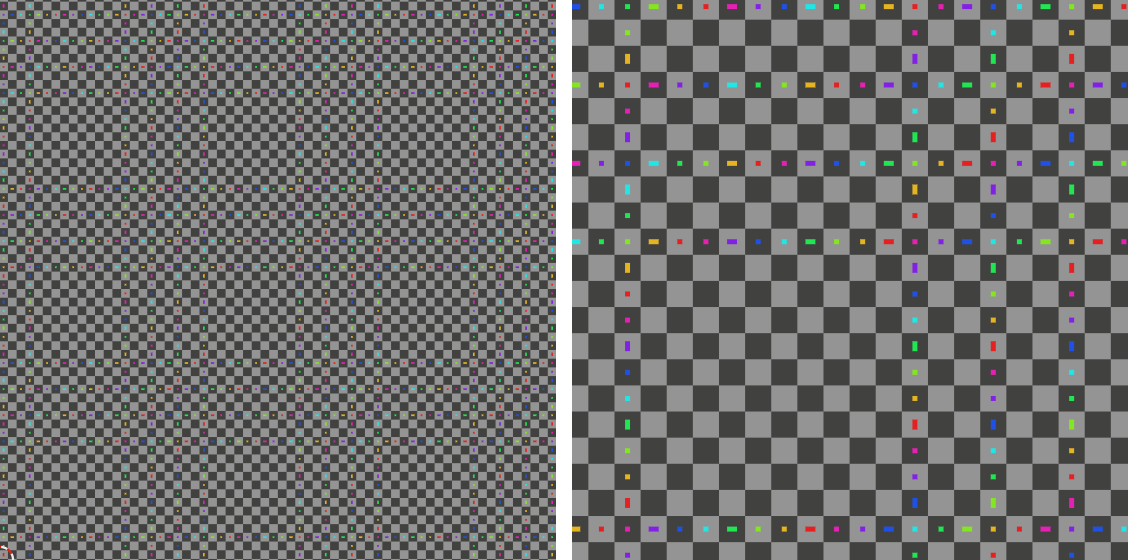
Left: the whole. Right: its middle third, enlarged.
A Shadertoy shader for this pattern:

```glsl
// Two-grey checkerboard with tiny rainbow marks along selected rows and columns.
// Marked lanes and stretched marks repeat every 20 cells; the hue steps along
// the diagonals in eighths. A small striped arc sits in the lower left corner.

const float CELLS_DOWN = 64.31;             // cells per canvas height
const vec2 GRID_SHIFT = vec2(0.09, -0.12);  // grid phase, in cells
const int PERIOD = 20;                      // cells per repeat of the lanes
const int LANE_STEP = 3;                    // cells between lanes in a group
const int GROUP_SPAN = 10;                  // cells covered by one lane group
const int HUES = 8;
const vec3 DARK = vec3(0.255, 0.255, 0.25);
const vec3 LIGHT = vec3(0.58);
const float MARK_HALF = 0.095;              // short half side of a mark
const float MARK_LONG = 0.19;               // long half side of a mark
const float MARK_VALUE = 0.9;
const float MARK_SATURATION = 0.86;
const float ARC_RADIUS = 1.5;
const float ARC_HALF_WIDTH = 0.13;
const float ARC_STRIPES = 10.0;             // stripe phase per quarter turn
const vec3 ARC_RED = vec3(0.9, 0.13, 0.08);
const vec3 ARC_WHITE = vec3(0.93);

float coverage(float dist, float pixel) {
    return clamp(0.5 - dist / pixel, 0.0, 1.0);
}

float boxDistance(vec2 p, vec2 halfSize) {
    vec2 d = abs(p) - halfSize;
    return length(max(d, 0.0)) + min(max(d.x, d.y), 0.0);
}

vec3 hueColor(float hue) {
    vec3 rgb = clamp(abs(mod(hue * 6.0 + vec3(0.0, 4.0, 2.0), 6.0) - 3.0) - 1.0, 0.0, 1.0);
    return MARK_VALUE * mix(vec3(1.0), rgb, MARK_SATURATION);
}

// Four lanes, three cells apart, in each period
bool isLane(int index, int phase) {
    int i = (index + phase) % PERIOD;
    return i < GROUP_SPAN && i % LANE_STEP == 0;
}

// Every third cell of a period carries a stretched mark
bool isStretched(int index, int phase) {
    return ((index + phase) % PERIOD) % LANE_STEP == 0;
}

vec3 checker(vec2 grid, float pixel) {
    vec2 wave = abs(mod(grid - 0.5, 2.0) - 1.0) - 0.5;
    vec2 side = clamp(2.0 * wave / pixel, -1.0, 1.0);
    return mix(DARK, LIGHT, 0.5 + 0.5 * side.x * side.y);
}

void mainImage(out vec4 fragColor, in vec2 fragCoord) {
    float pixel = CELLS_DOWN / iResolution.y;
    vec2 p = fragCoord * pixel;
    vec2 grid = p + GRID_SHIFT;
    ivec2 cell = ivec2(floor(grid));
    vec3 color = checker(grid, pixel);

    // Coloured marks on the lanes
    bool column = isLane(cell.x, 6);
    bool row = isLane(cell.y, 7);
    if (column || row) {
        vec2 halfSize = vec2(MARK_HALF);
        if (row && isStretched(cell.x, PERIOD - 1)) halfSize.x = MARK_LONG;
        if (column && isStretched(cell.y, 3)) halfSize.y = MARK_LONG;
        int hueStep = (cell.y - cell.x + HUES * PERIOD) % HUES;
        float mark = coverage(boxDistance(fract(grid) - 0.5, halfSize), pixel);
        color = mix(color, hueColor(float(hueStep) / float(HUES)), mark);
    }

    // Striped corner arc
    float angle = atan(p.y, p.x) / 1.5707963;
    float stripe = smoothstep(-0.3, 0.3, sin(angle * ARC_STRIPES));
    float arc = coverage(abs(length(p) - ARC_RADIUS) - ARC_HALF_WIDTH, pixel);
    color = mix(color, mix(ARC_RED, ARC_WHITE, stripe), arc);

    fragColor = vec4(color, 1.0);
}
```
